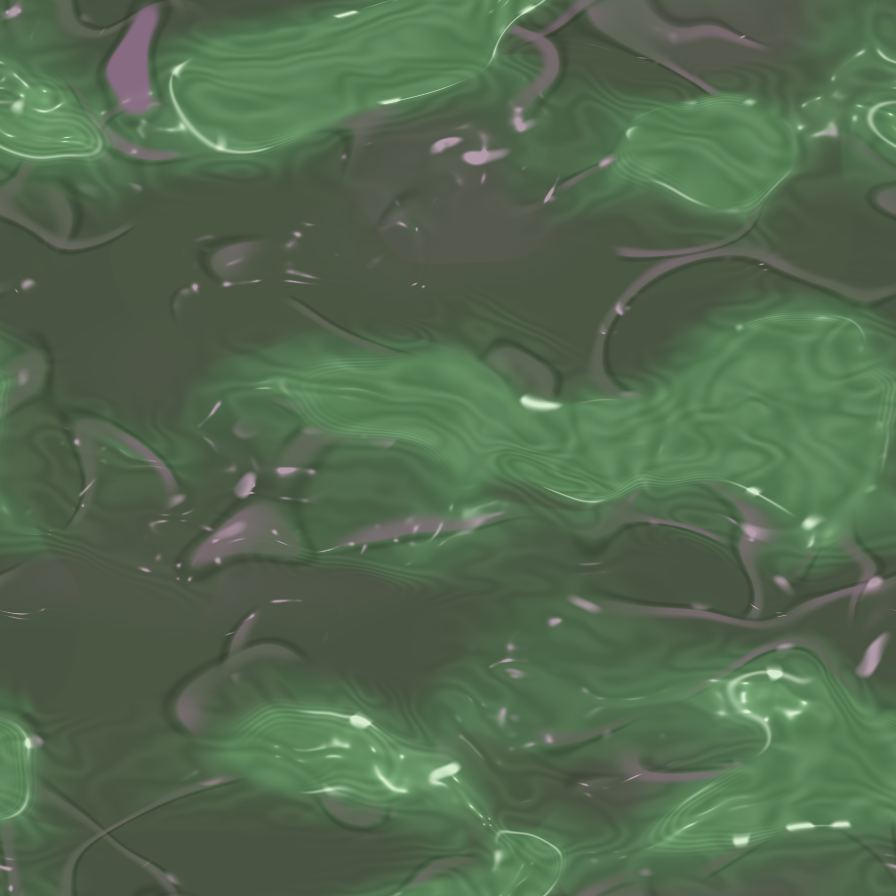
A WebGL 2 fragment shader for this texture:

```glsl
#version 300 es
precision highp float;
uniform vec2 u_resolution;
out vec4 fragColor;

// Integer hash to a gradient in [-1, 1]
vec2 hashGradient(ivec2 cell, int seed) {
  uvec3 v = uvec3(cell, seed) * 1664525u + 1013904223u;
  v.x += v.y * v.z; v.y += v.z * v.x; v.z += v.x * v.y;
  v ^= v >> 16u;
  v.x += v.y * v.z; v.y += v.z * v.x; v.z += v.x * v.y;
  return vec2(v.xy >> 8u) / 8388608.0 - 1.0;
}

float corner(ivec2 cell, ivec2 offset, vec2 f, ivec2 period, int seed) {
  ivec2 wrapped = (cell + offset + 8 * period) % period;
  return dot(hashGradient(wrapped, seed), f - vec2(offset));
}

// Gradient noise that wraps over the unit square
float noise(vec2 p, ivec2 period, int seed) {
  p *= vec2(period);
  ivec2 cell = ivec2(floor(p));
  vec2 f = fract(p);
  vec2 u = f * f * f * (f * (f * 6.0 - 15.0) + 10.0);
  float low = mix(corner(cell, ivec2(0, 0), f, period, seed),
                  corner(cell, ivec2(1, 0), f, period, seed), u.x);
  float high = mix(corner(cell, ivec2(0, 1), f, period, seed),
                   corner(cell, ivec2(1, 1), f, period, seed), u.x);
  return 1.3 * mix(low, high, u.y);
}

vec2 flow(vec2 p) {
  p += vec2(0.10, 0.05) * vec2(noise(p, ivec2(3, 4), 1), noise(p, ivec2(4, 5), 2));
  return p + 0.028 * vec2(noise(p, ivec2(7, 9), 17), noise(p, ivec2(8, 9), 18));
}

// Height of the liquid, stretched sideways
float surface(vec2 p) {
  vec2 q = flow(p);
  return noise(q, ivec2(3, 5), 13) + 0.40 * noise(q, ivec2(5, 8), 4)
       + 0.11 * noise(q, ivec2(11, 15), 5);
}

float rippled(vec2 p) {
  return surface(p) + 0.022 * noise(p, ivec2(22, 30), 6);
}

float band(float value, float width) {
  return exp(-value * value / (width * width));
}

void main() {
  vec2 p = gl_FragCoord.xy / u_resolution;
  vec2 q = flow(p);
  float h = surface(p);
  float e = 0.0015;
  float here = rippled(p);
  vec2 slope = vec2(rippled(p + vec2(e, 0.0)), rippled(p + vec2(0.0, e))) - here;
  slope /= e;

  // Murky ground rising into a green haze
  vec3 color = mix(vec3(0.285, 0.335, 0.26), vec3(0.335, 0.35, 0.305),
                   smoothstep(0.05, 0.45, noise(q, ivec2(3, 5), 7)));
  color = mix(color, vec3(0.31, 0.44, 0.305), smoothstep(-0.17, 0.12, h));
  float pool = smoothstep(0.09, 0.27, h);

  // Flat dark lenses, crisp only in places
  float lensField = noise(q, ivec2(3, 5), 8) + 0.2 * noise(q, ivec2(5, 7), 9);
  float lens = smoothstep(0.10, 0.13, lensField) * (1.0 - pool);
  color = mix(color, vec3(0.295, 0.345, 0.265), 0.65 * lens);

  // Soft reflections bending with the slope
  float reflection = sin(1.9 * slope.y + 1.3 * slope.x + 5.0 * h);
  float wet = smoothstep(-0.3, 0.05, h);
  color *= 1.0 + 0.055 * reflection * wet;

  // Two layers of mauve grey ribbons with dark outlines
  float sparkZone = 0.0;
  for (int i = 0; i < 2; i++) {
    float loops = noise(q, ivec2(4 + i, 6 + 2 * i), 10 + 10 * i) + 0.25 * h;
    float broken = smoothstep(-0.08, 0.10, noise(p, ivec2(5, 6), 11 + 10 * i)) * (1.0 - pool);
    float ribbon = smoothstep(0.07, 0.09, loops) * smoothstep(0.19, 0.12, loops);
    vec3 ribbonColor = mix(vec3(0.38, 0.41, 0.35), vec3(0.50, 0.43, 0.47),
                           smoothstep(-0.1, 0.3, noise(p, ivec2(7, 9), 12)));
    color = mix(color, ribbonColor, 0.8 * ribbon * broken);
    color *= 1.0 - 0.15 * band(loops - 0.05, 0.018) * broken;
    sparkZone += band(loops - 0.08, 0.05) * (1.0 - pool);
  }

  // Green pools with inner swirls and uneven contour lines
  float swirl = noise(q + 0.01 * slope, ivec2(5, 8), 14);
  vec3 poolColor = vec3(0.35, 0.515, 0.345) + 0.025 * sin(swirl * 20.0 + h * 9.0);
  color = mix(color, poolColor * (1.0 + 0.04 * reflection), pool);
  float patchy = smoothstep(-0.1, 0.3, noise(p, ivec2(6, 8), 19));
  float rim = band(h - 0.22, 0.06) * patchy;
  float lines = 0.5 + 0.5 * cos(h * 230.0 + 14.0 * swirl);
  color += rim * (0.03 + 0.06 * lines) * vec3(0.8, 1.0, 0.8);

  // One ragged mauve patch, measured across the wrapping edge
  vec2 toPatch = fract(q - vec2(0.19, 0.94) + 0.5) - 0.5;
  float patchEdge = length(toPatch) + 0.06 * noise(p, ivec2(11), 15);
  color = mix(color, vec3(0.53, 0.42, 0.51), smoothstep(0.046, 0.036, patchEdge));
  color *= 1.0 - 0.15 * band(patchEdge - 0.052, 0.006);

  // Glints where the slope faces one of four lamps
  float glint = 0.0;
  float sheen = 0.0;
  for (int i = 0; i < 4; i++) {
    float angle = 0.7 + 1.6 * float(i);
    vec2 off = slope - 1.6 * vec2(cos(angle), sin(angle));
    glint += exp(-dot(off, off) / 0.09);
    sheen += exp(-dot(off, off) / 0.8);
  }
  float nearPool = band(h - 0.23, 0.10);
  float thread = band(h - 0.20, 0.009) * smoothstep(0.0, 0.25, noise(p, ivec2(9, 11), 16));
  float beads = band(h - 0.21, 0.03) * smoothstep(0.28, 0.50, noise(p, ivec2(26, 32), 23));
  color += sheen * nearPool * vec3(0.08, 0.11, 0.08);
  color = mix(color, vec3(0.86, 0.95, 0.83),
              clamp(glint * nearPool + 0.6 * thread + beads, 0.0, 0.95));

  // Small pink sparks along the ribbons
  float spark = sparkZone * (1.0 - nearPool) * (1.2 * glint
              + 0.9 * smoothstep(0.36, 0.55, noise(p, ivec2(20, 26), 24)));
  color = mix(color, vec3(0.76, 0.65, 0.73), clamp(spark, 0.0, 0.85));

  fragColor = vec4(clamp(color, 0.0, 1.0), 1.0);
}
```
